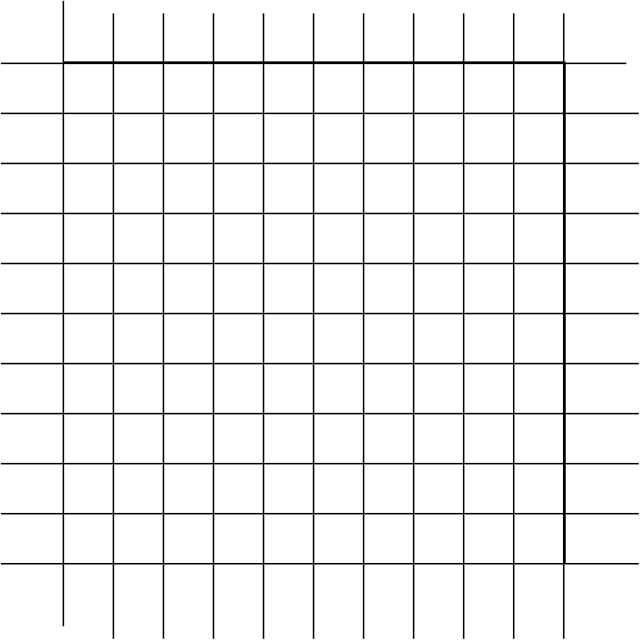
Write a three.js fragment shader that draws this pattern.

```glsl
// Black line grid of ten by ten cells with overshooting ends and a heavier top and right side.
varying vec2 vUv;

const vec3 PAPER = vec3(1.0);
const vec3 INK = vec3(0.0);

// Canvas placement of the drawing
const float MARGIN = 0.0013;     // left and top inset, in canvas widths
const float UNIT = 0.019545;     // one drawing unit, in canvas widths

// Lengths in drawing units
const float FIRST = 5.0;         // position of the first line
const float PITCH = 4.0;         // distance between lines
const float CELLS = 10.0;        // cells across and down
const float LINE_WIDTH = 0.122;
const float HEAVY_EXTRA = 0.1;   // outward thickening of the heavy sides
const float SHORT_LENGTH = 50.0; // verticals and the top line
const float LONG_LENGTH = 51.0;  // the other horizontals
const float DROP = 1.0;          // downward shift of all verticals but the first

// Smoothed coverage of an axis-aligned box
float boxCover(vec2 p, vec2 low, vec2 high, vec2 pixel) {
  vec2 outside = abs(p - 0.5 * (low + high)) - 0.5 * (high - low);
  vec2 cover = clamp(0.5 - outside / pixel, 0.0, 1.0);
  return cover.x * cover.y;
}

void main() {
  // Drawing coordinates run right and down from the top left
  vec2 p = (vec2(vUv.x, 1.0 - vUv.y) - MARGIN) / UNIT;
  vec2 pixel = max(fwidth(vUv) / UNIT, vec2(1e-5));
  float halfWidth = 0.5 * LINE_WIDTH;
  float last = FIRST + PITCH * CELLS;

  // Nearest vertical and horizontal line
  vec2 index = clamp(floor((p - FIRST) / PITCH + 0.5), 0.0, CELLS);
  vec2 line = FIRST + PITCH * index;
  vec2 notFirst = step(0.5, index);

  float top = DROP * notFirst.x;
  float vertical = boxCover(p, vec2(line.x - halfWidth, top),
                            vec2(line.x + halfWidth, top + SHORT_LENGTH), pixel);

  float right = mix(SHORT_LENGTH, LONG_LENGTH, notFirst.y);
  float horizontal = boxCover(p, vec2(0.0, line.y - halfWidth),
                              vec2(right, line.y + halfWidth), pixel);

  // Heavy top and right sides, thickened outward
  vec2 corner = vec2(last + HEAVY_EXTRA + halfWidth, FIRST - HEAVY_EXTRA - halfWidth);
  float heavyTop = boxCover(p, vec2(FIRST - halfWidth, corner.y),
                            vec2(corner.x, FIRST + halfWidth), pixel);
  float heavyRight = boxCover(p, vec2(last - halfWidth, corner.y),
                              vec2(corner.x, last + halfWidth), pixel);

  float ink = max(max(vertical, horizontal), max(heavyTop, heavyRight));
  gl_FragColor = vec4(mix(PAPER, INK, ink), 1.0);
}
```
